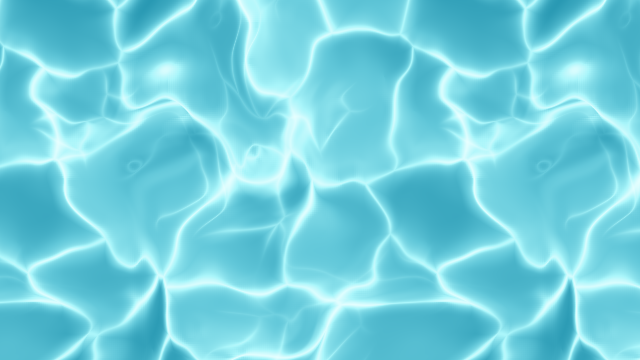
A Shadertoy shader for this texture:

```glsl
#define TILE 1.137        // repeat length, in canvas heights
#define CELLS 4.0         // large cells per tile
#define FINE_CELLS 7.0    // small folded cells per tile
#define WARP 0.18         // bend of the light lines
#define LINE_WIDTH 0.0062
#define HALO_WIDTH 0.024
#define LINE_LIGHT 0.37
#define BASE_LIGHT 0.295
#define DEEP vec3(0.10, 0.55, 0.66)
#define MID vec3(0.38, 0.78, 0.85)
#define BRIGHT vec3(0.66, 0.96, 0.98)
#define GLINT vec3(0.92, 1.0, 1.0)

vec2 hash2(vec2 p) {
    vec2 k = vec2(dot(p, vec2(127.1, 311.7)), dot(p, vec2(269.5, 183.3)));
    return fract(sin(k) * 43758.5453);
}

// Two channels of smooth value noise, repeating once per tile
vec2 noise2(vec2 uv, vec2 freq, float seed) {
    vec2 p = uv * freq;
    vec2 i = floor(p), f = p - i;
    f = f * f * f * (f * (f * 6.0 - 15.0) + 10.0);
    vec2 lo = mod(i, freq) + seed, hi = mod(i + 1.0, freq) + seed;
    return mix(mix(hash2(lo), hash2(vec2(hi.x, lo.y)), f.x),
               mix(hash2(vec2(lo.x, hi.y)), hash2(hi), f.x), f.y);
}

// Voronoi: x = distance to border, yz = offset to centre, w = cell random
vec4 cellWeb(vec2 uv, float count, float seed) {
    vec2 p = uv * count;
    vec2 i = floor(p), f = p - i;
    vec2 nearest = vec2(0.0), home = vec2(0.0);
    float best = 9.0;
    for (int y = -1; y <= 1; y++)
    for (int x = -1; x <= 1; x++) {
        vec2 g = vec2(x, y);
        vec2 r = g + hash2(mod(i + g, count) + seed) - f;
        if (dot(r, r) < best) {
            best = dot(r, r);
            nearest = r;
            home = g;
        }
    }
    float border = 9.0;
    for (int y = -2; y <= 2; y++)
    for (int x = -2; x <= 2; x++) {
        vec2 g = home + vec2(x, y);
        vec2 r = g + hash2(mod(i + g, count) + seed) - f;
        vec2 gap = r - nearest;
        if (dot(gap, gap) > 1e-4)
            border = min(border, dot(0.5 * (nearest + r), normalize(gap)));
    }
    float id = hash2(mod(i + home, count) + seed + 17.0).x;
    return vec4(border * TILE / count, nearest, id);
}

float glow(float dist, float width) {
    return exp(-(sqrt(dist * dist + 3e-6) - 0.0017) / width);
}

// Local area scale of the bent plane, to keep line widths even
float stretchOf(vec2 q) {
    vec2 dx = dFdx(q), dy = dFdy(q);
    float area = abs(dx.x * dy.y - dx.y * dy.x);
    return clamp(sqrt(area) * iResolution.y * TILE, 0.45, 1.7);
}

// Light level to water colour
vec3 waterColour(float light) {
    vec3 c = mix(DEEP, MID, clamp((light - 0.10) / 0.28, 0.0, 1.0));
    c = mix(c, BRIGHT, clamp((light - 0.38) / 0.28, 0.0, 1.0));
    return mix(c, GLINT, clamp((light - 0.66) / 0.26, 0.0, 1.0));
}

void mainImage(out vec4 fragColor, in vec2 fragCoord) {
    vec2 uv = fragCoord / iResolution.y / TILE;

    // Bend the plane so straight borders become wavy
    vec2 bend = noise2(uv + 0.13, vec2(5.0), 7.0) - 0.5;
    vec2 ripple = noise2(uv + 0.5 * WARP * bend, vec2(11.0), 31.0) - 0.5;
    vec2 warped = uv + WARP * (bend + 0.46 * ripple);

    // Soft tone inside each cell
    vec4 web = cellWeb(warped, CELLS, 12.0);
    float dist = web.x / stretchOf(warped);
    float inside = smoothstep(0.0, 0.06, web.x);
    float slope = dot(web.yz, vec2(0.10, 0.17));
    float swell = noise2(warped, vec2(3.0), 53.0).x - 0.5;
    float light = BASE_LIGHT + 0.24 * swell;
    light += inside * (slope + 0.18 * (web.w - 0.5));
    light += 0.10 * (noise2(warped, vec2(7.0), 61.0).x - 0.5);

    // Main light lines, with the halo leaning to one side
    vec2 vary = noise2(uv, vec2(8.0), 71.0);
    float power = mix(0.4, 1.15, smoothstep(0.1, 0.8, vary.y));
    float lean = 1.0 + 0.6 * dot(normalize(web.yz + 1e-4), vec2(0.6, 0.8));
    light += LINE_LIGHT * power * glow(dist, LINE_WIDTH * mix(0.65, 1.4, vary.x));
    light += 0.22 * power * mix(1.0, lean, smoothstep(0.0, 0.012, dist)) * glow(dist, HALO_WIDTH);
    light += 0.08 * glow(web.x, 0.06);

    // Folded wisps in patches, with slanted streaks
    float patches = smoothstep(0.38, 0.78, noise2(uv, vec2(5.0), 97.0).y);
    vec2 folded = warped + 0.10 * bend.yx + 0.08 * ripple.yx;
    vec4 fold = cellWeb(folded, FINE_CELLS, 41.0);
    float foldDist = fold.x / stretchOf(folded);
    vec2 slant = vec2(warped.x + warped.y, warped.y - warped.x);
    float streak = noise2(slant, vec2(6.0, 20.0), 23.0).x;
    float crease = 0.22 * glow(foldDist, 0.006) + 0.13 * glow(foldDist, 0.02);
    light += patches * (crease * mix(0.4, 1.2, vary.x) + 0.17 * streak * streak);
    light += 0.10 * streak * glow(web.x, 0.03);

    // Soft shoulder keeps overlapping lights from burning out
    float excess = max(light - 0.6, 0.0);
    light = min(light, 0.6) + 0.34 * (1.0 - exp(-excess / 0.34));
    fragColor = vec4(waterColour(light), 1.0);
}
```
